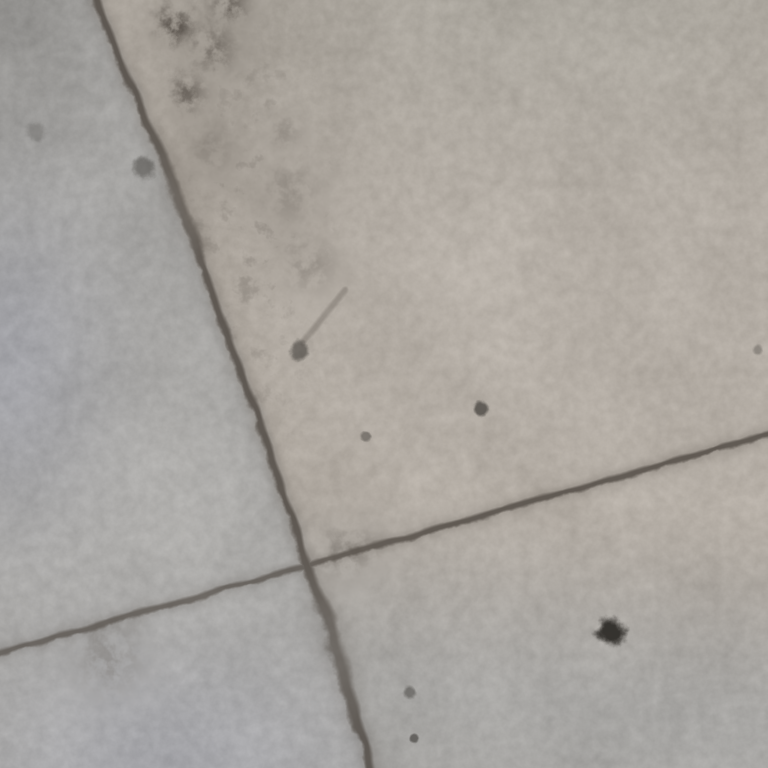
Write a Shadertoy shader that draws this texture.

```glsl
#define GRAIN 0.055
#define MOTTLE 0.055
#define SEAM_DARK 0.70
#define SEAM_WIDTH 0.0062
#define SEAM_WOBBLE 0.006
#define WARM vec3(0.695, 0.668, 0.635)
#define COOL vec3(0.655, 0.650, 0.640)
#define BLUISH vec3(0.625, 0.628, 0.650)
#define GRIME vec3(0.30, 0.275, 0.25)
#define PIT_COLOR vec3(0.19, 0.18, 0.165)

// Soft stains and hard pits: centre, radius, strength
const vec4 STAINS[10] = vec4[10](
    vec4(0.232, 0.970, 0.026, 0.85), vec4(0.278, 0.940, 0.032, 0.55),
    vec4(0.247, 0.880, 0.024, 0.65), vec4(0.302, 0.998, 0.025, 0.65),
    vec4(0.380, 0.752, 0.045, 0.26), vec4(0.280, 0.805, 0.035, 0.25),
    vec4(0.372, 0.830, 0.025, 0.28), vec4(0.405, 0.655, 0.038, 0.28),
    vec4(0.145, 0.145, 0.045, 0.28), vec4(0.455, 0.285, 0.040, 0.30));
const vec4 PITS[9] = vec4[9](
    vec4(0.7956, 0.177, 0.0185, 0.96), vec4(0.626, 0.467, 0.0095, 0.62),
    vec4(0.4766, 0.432, 0.0065, 0.42), vec4(0.391, 0.544, 0.0130, 0.52),
    vec4(0.046, 0.829, 0.0130, 0.20), vec4(0.534, 0.099, 0.0085, 0.42),
    vec4(0.539, 0.039, 0.0060, 0.55), vec4(0.987, 0.544, 0.0070, 0.30),
    vec4(0.186, 0.781, 0.0150, 0.42));

vec2 gradientAt(vec2 cell) {
    vec3 h = fract(cell.xyx * vec3(0.1031, 0.1030, 0.0973));
    h += dot(h, h.yzx + 33.33);
    float angle = 6.2832 * fract((h.x + h.y) * h.z);
    return vec2(cos(angle), sin(angle));
}

float gradientNoise(vec2 p) {
    vec2 i = floor(p), f = fract(p);
    vec2 u = f * f * f * (f * (f * 6.0 - 15.0) + 10.0);
    vec2 e = vec2(1.0, 0.0);
    float low = mix(dot(gradientAt(i), f), dot(gradientAt(i + e), f - e), u.x);
    float high = mix(dot(gradientAt(i + e.yx), f - e.yx),
                     dot(gradientAt(i + 1.0), f - 1.0), u.x);
    return mix(low, high, u.y);
}

float fbm(vec2 p) {
    float sum = 0.0, amp = 0.6;
    for (int i = 0; i < 4; i++) {
        sum += amp * gradientNoise(p);
        p = mat2(1.6, 1.2, -1.2, 1.6) * p + 17.3;
        amp *= 0.55;
    }
    return sum;
}

float bump(vec2 p, vec2 centre, vec2 radius) {
    vec2 q = (p - centre) / radius;
    return exp(-dot(q, q));
}

float segmentDistance(vec2 p, vec2 a, vec2 b) {
    vec2 ab = b - a;
    return length(p - a - ab * clamp(dot(p - a, ab) / dot(ab, ab), 0.0, 1.0));
}

// Dark core with a feathered, broken border
float seamMask(float d, float width, float rough) {
    float w = width * (1.0 + 0.9 * rough);
    float core = 1.0 - smoothstep(0.25 * w, 1.25 * w, abs(d));
    return 0.72 * core + 0.28 * exp(-d * d / (5.0 * w * w));
}

// Broad daylight and tint on the slabs
vec3 slabColor(vec2 p, float side) {
    vec3 left = mix(COOL, BLUISH, 0.9 * bump(p, vec2(0.0, 0.53), vec2(0.13, 0.20)));
    left = mix(left, BLUISH + 0.025, 0.8 * bump(p, vec2(0.22, 0.0), vec2(0.24, 0.15)));
    left += 0.028 * bump(p, vec2(0.20, 0.32), vec2(0.22, 0.16));
    left -= 0.075 * bump(p, vec2(0.0, 1.0), vec2(0.14, 0.20));
    vec3 right = mix(COOL, WARM, smoothstep(0.12, 0.42, p.y + 0.08 * p.x));
    right += 0.016 * bump(p, vec2(0.72, 0.62), vec2(0.35, 0.30));
    right -= vec3(0.030, 0.020, 0.020) * bump(p, vec2(0.75, 1.05), vec2(0.45, 0.22));
    right -= 0.050 * bump(p, vec2(0.30, 0.90), vec2(0.14, 0.28));
    return mix(left, right, side);
}

void mainImage(out vec4 fragColor, in vec2 fragCoord) {
    vec2 p = fragCoord / iResolution.xy;
    float broad = fbm(p * 7.0);
    float rough = fbm(p * 36.0 + 5.0);
    float fine = fbm(p * 65.0 + 31.0);

    // Signed distances to the two crossing joints
    float wobble = SEAM_WOBBLE * gradientNoise(p * 22.0 + 9.0) + 0.003 * rough;
    float steep = (p.x - 0.482 + 0.356 * p.y - 0.06 * p.y * (1.0 - p.y)) / 1.06 + wobble;
    float shallow = (p.y - 0.150 - 0.284 * p.x) / 1.04 + 0.6 * wobble;

    vec3 color = slabColor(p, smoothstep(-0.015, 0.015, steep));
    color += MOTTLE * broad + GRAIN * fine + 0.03 * rough;

    // Blotchy dirt, thickest beside the upper joint
    float dirt = 0.0;
    for (int i = 0; i < STAINS.length(); i++) {
        vec4 s = STAINS[i];
        vec2 warped = p + 0.018 * vec2(rough, fine);
        float patchy = smoothstep(-0.30, 0.30, rough + 0.4 * fine);
        dirt = max(dirt, s.w * bump(warped, s.xy, vec2(s.z)) * patchy);
    }
    float band = bump(p, vec2(0.33, 0.70), vec2(0.10, 0.30)) * step(0.0, steep);
    dirt = max(dirt, 0.22 * band * smoothstep(0.05, 0.40, rough));
    float scratch = segmentDistance(p + 0.006 * rough, vec2(0.449, 0.622), vec2(0.395, 0.555));
    dirt = max(dirt, 0.28 * (1.0 - smoothstep(0.001, 0.007, scratch)));
    color = mix(color, GRIME, dirt);

    // Joints, with wider dirt at two places on the steep one
    float swell = 0.8 * bump(p, vec2(0.235, 0.735), vec2(0.06, 0.075))
                + 0.9 * bump(p, vec2(0.440, 0.160), vec2(0.07, 0.080));
    float steepMask = seamMask(steep - 0.004 * swell, SEAM_WIDTH * (1.0 + swell), rough);
    float shallowMask = seamMask(shallow, SEAM_WIDTH * 0.8, rough);
    steepMask *= 1.0 - 0.25 * swell;
    shallowMask *= 0.85 + 0.15 * smoothstep(0.3, 0.6, p.x);
    color = mix(color, GRIME, SEAM_DARK * 1.15 * max(steepMask, shallowMask));

    // Pits with uneven rims
    for (int i = 0; i < PITS.length(); i++) {
        vec4 pit = PITS[i];
        float d = length(p - pit.xy) / pit.z + 0.55 * rough + 0.25 * fine;
        color = mix(color, PIT_COLOR, pit.w * (1.0 - smoothstep(0.55, 1.25, d)));
    }
    fragColor = vec4(clamp(color, 0.0, 1.0), 1.0);
}
```
